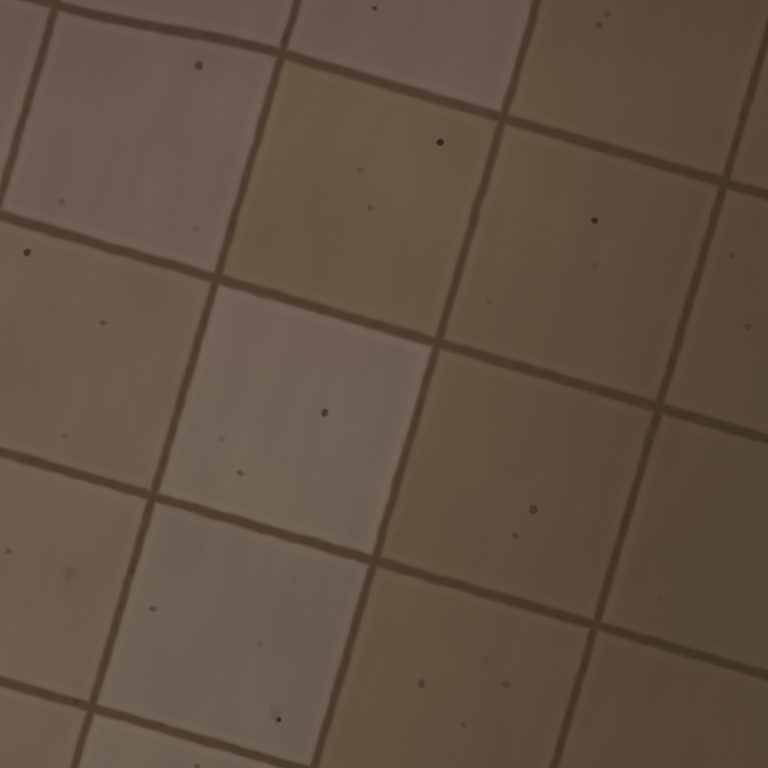
A three.js fragment shader for this texture:

```glsl
// Dim, worn square floor tiles on a tilted grid with dark brown grout.
#define TILE_SIZE 0.3
#define TILT 0.2835
#define GRID_CORNER vec2(0.570, 0.5534)
#define GROUT_HALF vec2(0.0175, 0.0215)
#define EDGE_SOFT 0.011
#define EDGE_WOBBLE 0.007
#define GRAIN 0.022
#define WARM_TILE vec3(0.392, 0.325, 0.260)
#define PINK_TILE vec3(0.418, 0.348, 0.315)
#define GREY_TILE vec3(0.412, 0.362, 0.315)
#define GROUT_COLOR vec3(0.285, 0.223, 0.175)
#define SPECK_COLOR vec3(0.160, 0.115, 0.090)

varying vec2 vUv;

vec2 hash2(vec2 p) {
  vec3 q = fract(p.xyx * vec3(0.1031, 0.1030, 0.0973));
  q += dot(q, q.yzx + 33.33);
  return fract((q.xx + q.yz) * q.zy);
}

float corner(vec2 cell, vec2 f, vec2 offset) {
  return dot(hash2(cell + offset) * 2.0 - 1.0, f - offset);
}

// Gradient noise, roughly -0.7 to 0.7
float noise(vec2 p) {
  vec2 cell = floor(p), f = fract(p);
  vec2 w = f * f * f * (f * (f * 6.0 - 15.0) + 10.0);
  float low = mix(corner(cell, f, vec2(0.0)), corner(cell, f, vec2(1.0, 0.0)), w.x);
  float high = mix(corner(cell, f, vec2(0.0, 1.0)), corner(cell, f, vec2(1.0)), w.x);
  return mix(low, high, w.y);
}

float fbm(vec2 p) {
  float sum = 0.0, amp = 0.5;
  for (int i = 0; i < 4; i++) {
    sum += amp * noise(p);
    p = p * 2.03 + 17.3;
    amp *= 0.5;
  }
  return sum;
}

// Tile coordinates: rotation, slight perspective, and one sagging row
vec2 floorGrid(vec2 uv) {
  vec2 p = uv - GRID_CORNER;
  float c = cos(TILT), s = sin(TILT);
  vec2 g = vec2(c * p.x - s * p.y, s * p.x + c * p.y) / TILE_SIZE;
  g.y -= 0.016 * g.y * g.y;
  g.y += 0.07 * smoothstep(1.0, 2.0, -g.x) * smoothstep(0.0, 1.0, g.y);
  return g;
}

// Fired clay colour: cool tiles on the left, warm ones on the right
vec3 tileColor(vec2 id, vec2 uv) {
  float cool = step(id.x, -0.5);
  cool *= step(0.5, length(id - vec2(-1.0, 0.0)));
  cool *= id.x < -1.5 && id.y < -0.5 ? 0.55 : 1.0;
  vec3 coolColor = mix(GREY_TILE, PINK_TILE, smoothstep(0.35, 0.75, uv.y));
  return mix(WARM_TILE, coolColor, cool) * (0.985 + 0.03 * hash2(id + 41.0).x);
}

// Small pits, a dark one and some faint ones per tile
float specks(vec2 g) {
  float mask = 0.0;
  for (int i = 0; i < 3; i++) {
    float layer = float(i);
    vec2 id = floor(g) + 60.0 + layer * 23.0;
    vec2 center = 0.12 + 0.76 * hash2(id);
    vec2 look = hash2(id + 7.7);
    vec2 d = (fract(g) - center) * vec2(1.0, 0.7 + 0.6 * look.x);
    float radius = 0.009 + 0.007 * look.y;
    float r = length(d) + 0.008 * noise(g * 45.0);
    float strength = (0.3 + 0.65 * look.x) / (1.0 + 1.6 * layer);
    mask = max(mask, strength * (1.0 - smoothstep(radius - 0.006, radius + 0.008, r)));
  }
  return mask;
}

void main() {
  vec2 g = floorGrid(vUv);
  vec2 id = floor(g);

  // Distance to the grout, with worn edges
  vec2 wobble = vec2(fbm(g * 9.0), fbm(g * 9.0 + 31.0)) * EDGE_WOBBLE * 2.0;
  vec2 gap = abs(fract(g + wobble + 0.5) - 0.5) - GROUT_HALF;
  float d = min(gap.x, gap.y);
  float grout = 1.0 - smoothstep(-EDGE_SOFT, EDGE_SOFT, d);

  // Tile face: clouds, streaks, scuffs and a faint raised rim
  vec3 color = tileColor(id, vUv);
  vec2 local = g + id * 13.7;
  color *= 1.0 + 0.065 * fbm(local * 2.2) + 0.035 * noise(local * vec2(9.0, 2.0));
  float scuff = smoothstep(0.23, 0.46, fbm(local * vec2(6.0, 4.0) + 9.0));
  color *= 1.0 - 0.13 * scuff;
  color *= 1.0 + 0.035 * exp(-pow((d - 0.025) / 0.018, 2.0));
  color = mix(color, SPECK_COLOR, specks(g));

  // Grout: uneven dirt and darker clots
  float dirt = fbm(g * 12.0 + 5.0);
  vec3 groutColor = GROUT_COLOR * (1.03 + 0.2 * dirt);
  groutColor *= 1.0 - 0.25 * smoothstep(0.18, 0.4, fbm(g * 7.0 + 50.0));
  color = mix(color, groutColor, grout * (0.94 + 0.12 * dirt));

  // Light falls off toward the right and the lower right corner
  float light = 1.02 - 0.07 * smoothstep(0.5, 1.0, vUv.x);
  light -= 0.12 * smoothstep(0.6, 1.35, vUv.x + 0.5 * (1.0 - vUv.y));
  light -= 0.05 * smoothstep(0.85, 1.0, vUv.y);
  float grain = noise(vUv * 190.0) + 0.6 * noise(vUv * 90.0 + 3.0);
  color *= light * (1.0 + GRAIN * grain);

  gl_FragColor = vec4(color, 1.0);
}
```
